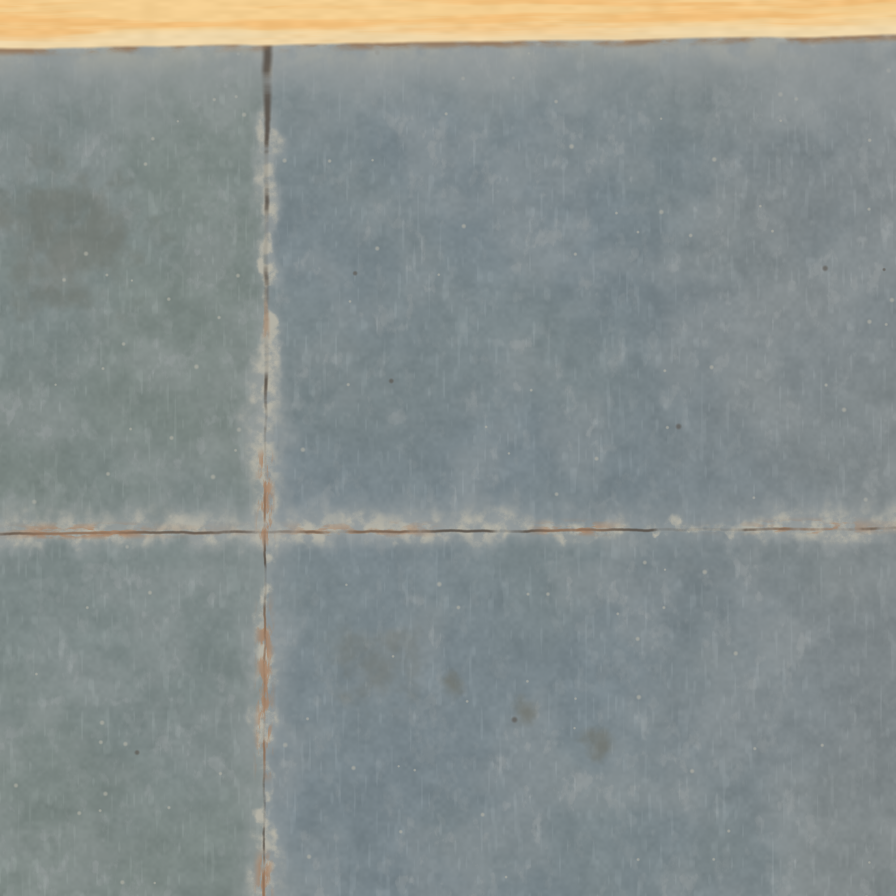
A three.js fragment shader for this texture:

```glsl
// Weathered blue-grey stone tiles with pale, rusty joints below a strip of warm wood.
varying vec2 vUv;

const vec2 TILE_SIZE = vec2(0.80, 0.56);
const vec2 JOINT_ORIGIN = vec2(0.296, 0.406);
const vec3 SLATE_BLUE = vec3(0.470, 0.518, 0.540);
const vec3 SLATE_GREEN = vec3(0.485, 0.527, 0.510);
const vec3 HAZE = vec3(0.60, 0.62, 0.62);
const vec3 LIME = vec3(0.71, 0.70, 0.65);
const vec3 RUST = vec3(0.66, 0.50, 0.38);
const vec3 CRACK = vec3(0.33, 0.30, 0.27);
const vec3 STAIN = vec3(0.42, 0.42, 0.38);
const vec3 WOOD = vec3(0.955, 0.81, 0.57);
const vec3 WOOD_PALE = vec3(0.93, 0.85, 0.69);
const vec3 WOOD_GRAIN = vec3(0.94, 0.71, 0.43);
const vec3 WOOD_SHADOW = vec3(0.58, 0.46, 0.35);

float hash(vec2 p) {
  vec3 q = fract(vec3(p.xyx) * 0.1031);
  q += dot(q, q.yzx + 33.33);
  return fract((q.x + q.y) * q.z);
}

float noise(vec2 p) {
  vec2 i = floor(p), f = fract(p);
  f = f * f * (3.0 - 2.0 * f);
  return mix(mix(hash(i), hash(i + vec2(1, 0)), f.x),
             mix(hash(i + vec2(0, 1)), hash(i + vec2(1, 1)), f.x), f.y);
}

float fbm(vec2 p) {
  float sum = 0.0, gain = 0.5;
  for (int i = 0; i < 5; i++) {
    sum += gain * noise(p);
    p = mat2(1.6, 1.2, -1.2, 1.6) * p + 7.3;
    gain *= 0.5;
  }
  return sum;
}

// Soft round spots of varied size, at most one per cell
float specks(vec2 p, float cells, float density, float radius) {
  vec2 id = floor(p * cells);
  vec2 centre = 0.25 + 0.5 * vec2(hash(id + 3.1), hash(id + 8.7));
  float d = length(fract(p * cells) - centre) / cells;
  float size = radius * (0.5 + 0.5 * hash(id + 15.0));
  return step(1.0 - density, hash(id + 21.0)) * (1.0 - smoothstep(0.2 * size, size, d));
}

float stain(vec2 p, vec2 centre, float radius) {
  float d = length(p - centre) + (fbm(p * 45.0) - 0.48) * 1.6 * radius;
  return 1.0 - smoothstep(0.0, radius, d);
}

// Joint layers: feathered haze, flaking lime, sparse rust threads and a broken crack
vec3 addJoint(vec3 col, vec2 p, float across, float along, float reach, float width, float seed) {
  float away = abs(across);
  float presence = smoothstep(0.2, 0.75, noise(vec2(along * 9.0, seed)));
  float feather = noise(p * vec2(130.0, 45.0) + seed);
  float ragged = away + (fbm(p * 45.0 + seed) - 0.48) * 0.030 + (feather - 0.5) * 0.010;
  float haze = 1.0 - smoothstep(0.0, 1.7 * reach, ragged);
  col = mix(col, HAZE, 0.7 * haze * (0.5 + 0.5 * presence));
  float spread = reach * (0.35 + 0.75 * presence);
  float crust = 1.0 - smoothstep(0.0, spread, ragged);
  float flaking = smoothstep(0.30, 0.68, fbm(p * 90.0 + seed));
  col = mix(col, LIME, crust * mix(0.1, 0.95, flaking));

  float patches = smoothstep(0.50, 0.75, noise(vec2(along * 11.0, seed + 5.0)));
  float threads = smoothstep(0.42, 0.62, fbm(vec2(along * 55.0, across * 170.0) + seed));
  float rustBand = 1.0 - smoothstep(0.05 * reach, 0.5 * reach, away);
  col = mix(col, RUST, 0.75 * patches * threads * rustBand);

  float wander = (fbm(vec2(along * 50.0, seed + 9.0)) - 0.48) * 0.003;
  float line = 1.0 - smoothstep(0.1 * width, width, abs(across + wander));
  float depth = mix(0.15, 0.85, smoothstep(0.32, 0.62, fbm(vec2(along * 32.0, seed + 13.0))));
  return mix(col, mix(CRACK, RUST, 0.65 * patches), line * depth);
}

vec3 tileFace(vec2 p, vec2 id) {
  float hue = smoothstep(0.3, 0.7, fbm(p * 5.0 + id * 5.0));
  vec3 col = mix(SLATE_GREEN, SLATE_BLUE, mix(hue, step(0.0, id.x), 0.7));
  float warm = smoothstep(0.8, 1.15, p.x + 0.3 * fbm(p * 6.0));
  col = mix(col, vec3(0.52, 0.525, 0.515), 0.4 * warm);
  // Cloudy mottling, small pale flecks and short upright scuffs
  float cloud = smoothstep(0.42, 0.70, fbm(p * 17.0 + 19.0));
  col += 0.04 * (fbm(p * 9.0 + id) - 0.48) + 0.07 * (fbm(p * 52.0) - 0.48);
  col = mix(col, HAZE, 0.30 * cloud);
  float flecks = smoothstep(0.56, 0.74, fbm(p * vec2(85.0, 60.0) + 4.0));
  col = mix(col, HAZE, 0.45 * flecks * (0.4 + 0.6 * cloud));
  float scuffs = smoothstep(0.70, 0.95, noise(p * vec2(240.0, 55.0)));
  col += 0.028 * scuffs + 0.024 * (noise(p * 210.0) - 0.5);
  return col;
}

vec3 woodStrip(vec2 p, float height) {
  float grain = fbm(vec2(p.x * 5.0, height * 85.0));
  vec3 col = mix(WOOD, WOOD_GRAIN, 0.6 * smoothstep(0.46, 0.72, grain));
  float pale = 1.0 - smoothstep(0.004, 0.030, height + 0.025 * (grain - 0.48));
  col = mix(col, WOOD_PALE, 0.8 * pale);
  return col + 0.04 * (noise(p * vec2(60.0, 220.0)) - 0.5);
}

void main() {
  vec2 p = vUv;
  vec2 grid = (p - JOINT_ORIGIN - vec2(0.004 * (p.y - 0.4), 0.006 * (p.x - 0.3))) / TILE_SIZE;
  vec2 toJoint = (grid - floor(grid + 0.5)) * TILE_SIZE;
  vec3 col = tileFace(p, floor(grid));

  // Diagonal trail of stains, broad faint ones, rare pits and pale grains
  for (int i = 0; i < 3; i++) {
    float t = float(i) / 2.0;
    col = mix(col, STAIN, 0.6 * stain(p, mix(vec2(0.50, 0.24), vec2(0.67, 0.17), t), 0.020 + 0.006 * t));
  }
  col = mix(col, STAIN, 0.4 * stain(p, vec2(0.07, 0.74), 0.11));
  col = mix(col, STAIN, 0.35 * stain(p, vec2(0.42, 0.26), 0.06));
  col = mix(col, CRACK, 0.55 * specks(p, 22.0, 0.03, 0.005));
  col = mix(col, LIME, 0.6 * specks(p + 0.37, 40.0, 0.08, 0.004));

  // Dusty band below the wood
  float height = p.y - mix(0.945, 0.960, p.x) - 0.003 * (fbm(vec2(p.x * 20.0, 4.0)) - 0.5);
  float dust = smoothstep(-0.12, 0.0, height + 0.09 * (fbm(p * 18.0) - 0.5));
  float powder = smoothstep(-0.04, 0.0, height) * smoothstep(0.3, 0.65, fbm(p * 40.0));
  col = mix(col, mix(HAZE, LIME, 0.7 * powder), 0.75 * dust);

  // Joints: crust spreads further above and around the crossing
  float upper = smoothstep(0.50, 0.64, p.y);
  float gap = mix(0.0022, 0.0042, upper) + 0.004 * smoothstep(0.84, 0.92, p.y);
  float rise = mix(0.017, 0.030, smoothstep(-0.004, 0.004, toJoint.y));
  col = addJoint(col, p, toJoint.y, p.x, rise, 0.0026, 2.0);
  col = addJoint(col, p, toJoint.x, p.y, mix(0.028, 0.012, upper), gap, 31.0);

  // Broken shadow line and wooden strip along the top
  float shade = smoothstep(-0.010, -0.001, height) * smoothstep(0.25, 0.65, fbm(p * vec2(35.0, 70.0)));
  col = mix(col, WOOD_SHADOW, 0.85 * shade);
  col = mix(col, woodStrip(p, height), smoothstep(-0.002, 0.003, height));
  gl_FragColor = vec4(col, 1.0);
}
```
